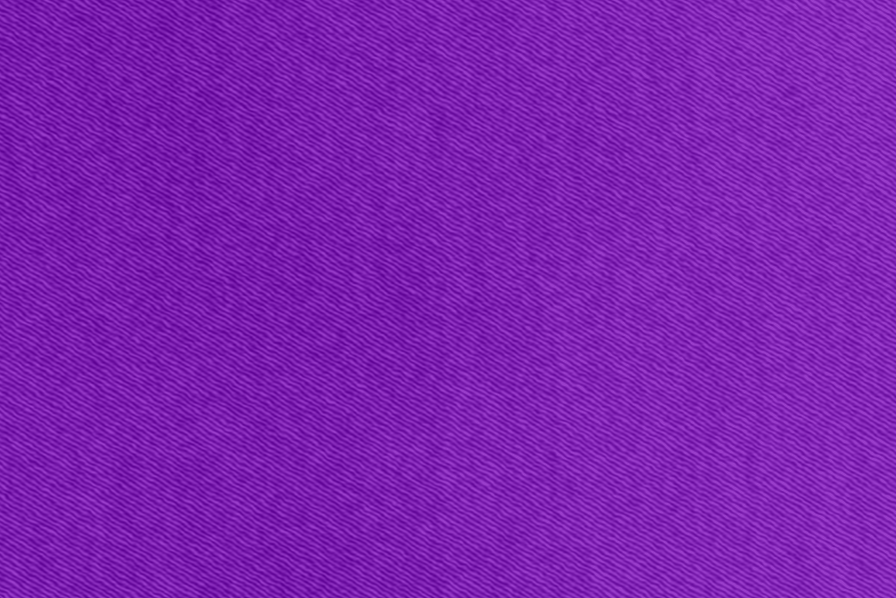
This texture is drawn by a Shadertoy shader. Its source:

```glsl
const vec3 SHADOW = vec3(0.42, 0.06, 0.63);
const vec3 LIGHT = vec3(0.55, 0.19, 0.75);
const vec2 RIBS = vec2(96.0, 105.0);       // diagonal ribs across and down
const float STITCHES = 150.0;              // stitches along a rib, per canvas width
const float RIB_CONTRAST = 0.60;
const float STITCH_CONTRAST = 0.55;
const float FIBRE_CONTRAST = 0.55;
const float STREAK_CONTRAST = 0.16;
const float PATCH_CONTRAST = 0.14;
const float RIB_WOBBLE = 0.30;             // in rib periods
const float SHEEN = 0.38;                  // brightening towards the right
const float BASE_TONE = 0.40;
const int SAMPLES = 3;                     // per axis within a pixel
const float TAU = 6.28319;

float hash(vec2 p) {
    vec3 q = fract(p.xyx * 0.1031);
    q += dot(q, q.yzx + 33.33);
    return fract((q.x + q.y) * q.z);
}

float valueNoise(vec2 p) {
    vec2 cell = floor(p);
    vec2 f = fract(p);
    f = f * f * (3.0 - 2.0 * f);
    float low = mix(hash(cell), hash(cell + vec2(1.0, 0.0)), f.x);
    float high = mix(hash(cell + vec2(0.0, 1.0)), hash(cell + vec2(1.0, 1.0)), f.x);
    return mix(low, high, f.y);
}

// Noise centred on zero
float variation(vec2 p) {
    return valueNoise(p) - 0.5;
}

float twillTone(vec2 uv) {
    // Ribs fall to the right and drift slightly
    float wobble = variation(uv * vec2(60.0, 45.0)) + variation(uv * vec2(150.0, 110.0));
    float rib = dot(uv, RIBS) + RIB_WOBBLE * wobble;
    float ridge = cos(TAU * rib);

    // Uneven stitches, staggered from rib to rib
    float ribId = floor(rib + 0.5);
    float along = uv.x * STITCHES + hash(vec2(ribId, 7.0));
    float stitch = variation(vec2(along, ribId));

    // Fine fibres, vertical yarn streaks and broad dye patches
    float fibre = variation(uv * vec2(260.0, 300.0));
    float streak = variation(uv * vec2(110.0, 5.0));
    float patches = variation(uv * vec2(6.0, 4.0) + 11.0);

    return BASE_TONE
        + RIB_CONTRAST * ridge
        + STITCH_CONTRAST * stitch * (0.6 + 0.4 * ridge)
        + FIBRE_CONTRAST * fibre
        + STREAK_CONTRAST * streak
        + PATCH_CONTRAST * patches
        + SHEEN * smoothstep(0.2, 1.0, uv.x + 0.08 * (0.5 - uv.y));
}

void mainImage(out vec4 fragColor, in vec2 fragCoord) {
    // Average over the pixel area to smooth the fine weave
    float tone = 0.0;
    for (int j = 0; j < SAMPLES; j++) {
        for (int i = 0; i < SAMPLES; i++) {
            vec2 offset = (vec2(i, j) + 0.5) / float(SAMPLES) - 0.5;
            tone += twillTone((fragCoord + offset) / iResolution.xy);
        }
    }
    tone /= float(SAMPLES * SAMPLES);

    vec3 color = mix(SHADOW, LIGHT, clamp(tone, -0.4, 1.4));
    fragColor = vec4(clamp(color, 0.0, 1.0), 1.0);
}
```
